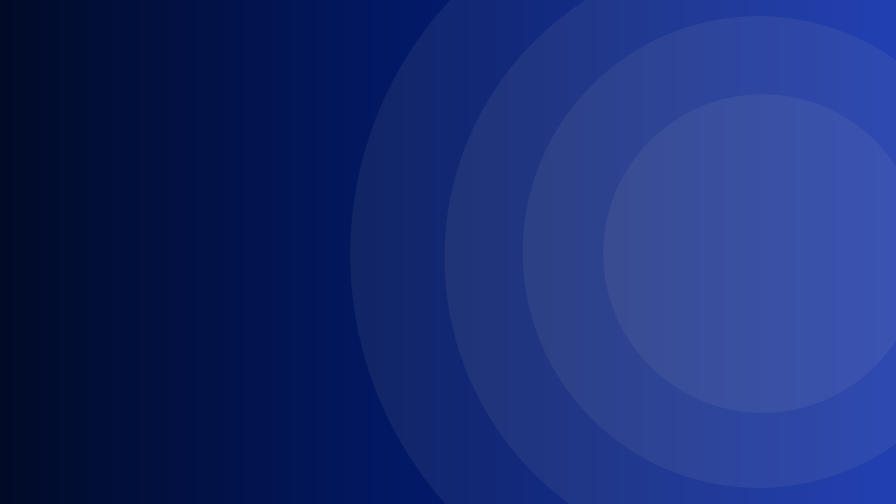
A WebGL 1 fragment shader for this background:

```glsl
precision highp float;
// A dark navy to royal blue horizontal gradient, overlaid by four nested
// translucent discs on the right. Each disc is a smoothed distance function
// that tints whatever lies below it, so the overlaps grow paler inward.

uniform vec2 u_resolution;

const vec3 NIGHT = vec3(0.004, 0.042, 0.155);
const vec3 NAVY  = vec3(0.010, 0.100, 0.410);
const vec3 ROYAL = vec3(0.020, 0.160, 0.690);
const vec3 VEIL  = vec3(0.820, 0.800, 0.720);
const float VEIL_ALPHA = 0.072;
const float NAVY_STOP = 0.48;

// Three-stop gradient, t runs from 0 at the left to 1 at the right
vec3 backdrop(float t) {
  vec3 leftHalf = mix(NIGHT, NAVY, clamp(t / NAVY_STOP, 0.0, 1.0));
  return mix(leftHalf, ROYAL, clamp((t - NAVY_STOP) / (1.0 - NAVY_STOP), 0.0, 1.0));
}

// Coverage of a disc with an edge about one pixel wide
float disc(vec2 p, vec2 center, float radius, float pixel) {
  return clamp(0.5 - (length(p - center) - radius) / pixel, 0.0, 1.0);
}

// Lay one translucent disc over a colour
vec3 addVeil(vec3 base, vec2 p, vec2 center, float radius, float pixel) {
  return mix(base, VEIL, VEIL_ALPHA * disc(p, center, radius, pixel));
}

void main() {
  // Canvas-height units, origin at the lower left
  float pixel = 1.0 / u_resolution.y;
  vec2 p = gl_FragCoord.xy * pixel;

  vec3 color = backdrop(gl_FragCoord.x / u_resolution.x);

  // Discs from the widest to the smallest
  color = addVeil(color, p, vec2(1.438, 0.495), 0.743, pixel);
  color = addVeil(color, p, vec2(1.488, 0.489), 0.606, pixel);
  color = addVeil(color, p, vec2(1.505, 0.500), 0.468, pixel);
  color = addVeil(color, p, vec2(1.513, 0.497), 0.316, pixel);

  gl_FragColor = vec4(color, 1.0);
}
```
